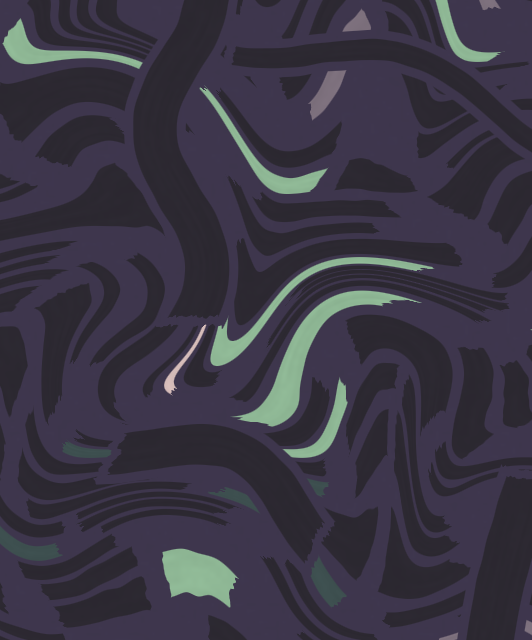
A Shadertoy shader for this pattern:

```glsl
// Swirling groups of curved brush strokes on muted purple, with a few pale green accents.

const vec3 GROUND = vec3(0.243, 0.212, 0.302);
const vec3 INK    = vec3(0.172, 0.158, 0.192);
const vec3 MINT   = vec3(0.56, 0.72, 0.585);
const vec3 TEAL   = vec3(0.24, 0.31, 0.31);
const vec3 MAUVE  = vec3(0.49, 0.44, 0.49);
const vec3 BLUSH  = vec3(0.84, 0.74, 0.73);
const float ROW_HEIGHT = 0.11;

float hash(vec2 p) {
    vec3 q = fract(vec3(p.xyx) * 0.1031);
    q += dot(q, q.yzx + 33.33);
    return fract((q.x + q.y) * q.z);
}

float noise(vec2 p) {
    vec2 cell = floor(p), f = fract(p);
    f = f * f * (3.0 - 2.0 * f);
    return mix(mix(hash(cell), hash(cell + vec2(1, 0)), f.x),
               mix(hash(cell + vec2(0, 1)), hash(cell + vec2(1, 1)), f.x), f.y);
}

vec2 rotate(vec2 p, float angle) {
    float c = cos(angle), s = sin(angle);
    return vec2(c * p.x + s * p.y, c * p.y - s * p.x);
}

// Area-preserving warp: a loose grid of soft swirls over a tilted wave.
vec2 flowCoords(vec2 p) {
    for (int j = 0; j < 4; j++)
    for (int i = 0; i < 3; i++) {
        vec2 node = vec2(i, j);
        vec2 jitter = vec2(hash(node + 3.0), hash(node + 17.0)) - 0.5;
        vec2 center = (node + 0.5 + 0.5 * jitter) * 0.34;
        float radius = mix(0.17, 0.23, hash(node + 29.0));
        float spin = mix(0.7, 1.4, hash(node + 41.0));
        spin *= mod(node.x + node.y, 2.0) < 0.5 ? 1.0 : -1.0;
        vec2 d = p - center;
        p = center + rotate(d, spin * exp(-dot(d, d) / (radius * radius)));
    }
    p = rotate(p, -0.3);
    p.y += 0.05 * sin(p.x * 7.0);
    return p + vec2(0.0, 0.018 * sin(p.y * 23.0));
}

// Coverage of a stroke with wavering sides and bristly ends; d is (along, across).
float strokeMask(vec2 d, vec2 halfSize, vec2 blur, float seed) {
    float side = d.x < 0.0 ? 0.0 : 50.0;
    float bristle = noise(vec2(d.y * 260.0 + 90.0, seed + side)) * 0.009
                  + noise(vec2(d.y * 70.0 + 90.0, seed + side + 9.0)) * 0.007;
    float waver = (noise(vec2(d.x * 26.0 + 40.0, seed + sign(d.y) * 5.0 + 20.0)) - 0.5) * 0.005;
    vec2 inside = halfSize - abs(d) - vec2(bristle, waver);
    inside /= max(blur, vec2(0.0001));
    return clamp(0.5 + min(inside.x, inside.y), 0.0, 1.0);
}

vec3 paint(vec3 color, vec2 d, float seed) {
    float streak = noise(vec2(d.x * 14.0 + seed, d.y * 170.0 + 60.0)) - 0.5;
    return color * (1.0 + 0.05 * streak);
}

// Bricks of one to three parallel strokes laid along the flow.
vec3 flowStrokes(vec3 base, vec2 q, vec2 blur) {
    float row = floor(q.y / ROW_HEIGHT);
    float brickLength = mix(0.25, 0.38, hash(vec2(row + 50.0, 7.0)));
    float x = q.x / brickLength + 10.0 * hash(vec2(row + 50.0, 13.0));
    vec2 id = vec2(floor(x), row) + 60.0;

    float kind = mod(id.x * 5.0 + id.y * 6.0, 14.0);
    float pick = hash(id + 5.0);
    float lanes = kind < 4.5 ? 2.0 : pick < 0.2 ? 1.0 : pick < 0.55 ? 2.0 : 3.0;
    float laneY = fract(q.y / ROW_HEIGHT) * lanes;
    float lane = floor(laneY);
    vec2 key = id + vec2(lane * 31.0, lane * 17.0);
    bool accent = kind < 4.5 && lane < 0.5;
    if (!accent && hash(key + 71.0) < 0.08) return base;

    vec3 color = INK;
    float thickness = mix(0.55, 0.86, hash(key + 11.0));
    if (accent) {
        color = kind < 2.5 ? MINT : kind < 3.5 ? TEAL : hash(key) > 0.75 ? BLUSH : MAUVE;
        thickness = kind < 3.5 ? 0.66 : 0.4;
    }
    float halfLength = 0.5 * brickLength * mix(0.66, 0.94, hash(key + 23.0));
    float slide = (hash(key + 37.0) - 0.5) * (brickLength - 2.0 * halfLength) * 0.8;
    float laneHeight = ROW_HEIGHT / lanes;
    vec2 d = vec2((fract(x) - 0.5) * brickLength - slide, (fract(laneY) - 0.5) * laneHeight);
    float seed = hash(key + 43.0) * 90.0;
    float mask = strokeMask(d, vec2(halfLength, 0.5 * laneHeight * thickness), blur, seed);
    return mix(base, paint(color, d, seed), mask);
}

// A long swaying band, kept apart from its surroundings by a clear margin.
vec3 ribbon(vec3 base, vec2 p, vec2 center, float angle, vec2 halfSize, float sway, float wave) {
    vec2 d = rotate(p - center, angle);
    float slope = -sway * wave * sin(d.x * wave);
    d.y = (d.y - sway * cos(d.x * wave)) / sqrt(1.0 + slope * slope);
    vec2 blur = fwidth(d);
    float seed = center.x * 60.0;
    base = mix(base, GROUND, strokeMask(d, halfSize + 0.017, blur, seed));
    return mix(base, paint(INK, d, seed), strokeMask(d, halfSize, blur, seed));
}

void mainImage(out vec4 fragColor, in vec2 fragCoord) {
    vec2 p = fragCoord / iResolution.x;
    vec2 q = flowCoords(p);
    vec3 color = flowStrokes(GROUND, q, fwidth(q));

    color = ribbon(color, p, vec2(0.34, 0.96), 1.57, vec2(0.36, 0.041), 0.05, 12.0);
    color = ribbon(color, p, vec2(0.42, 0.30), -0.42, vec2(0.21, 0.038), 0.06, 11.0);
    color = ribbon(color, p, vec2(0.76, 1.05), -0.3, vec2(0.33, 0.019), 0.05, 9.0);
    color = ribbon(color, p, vec2(0.96, 0.10), 1.35, vec2(0.21, 0.045), 0.02, 6.0);

    fragColor = vec4(color * (0.99 + 0.02 * noise(p * 90.0)), 1.0);
}
```
